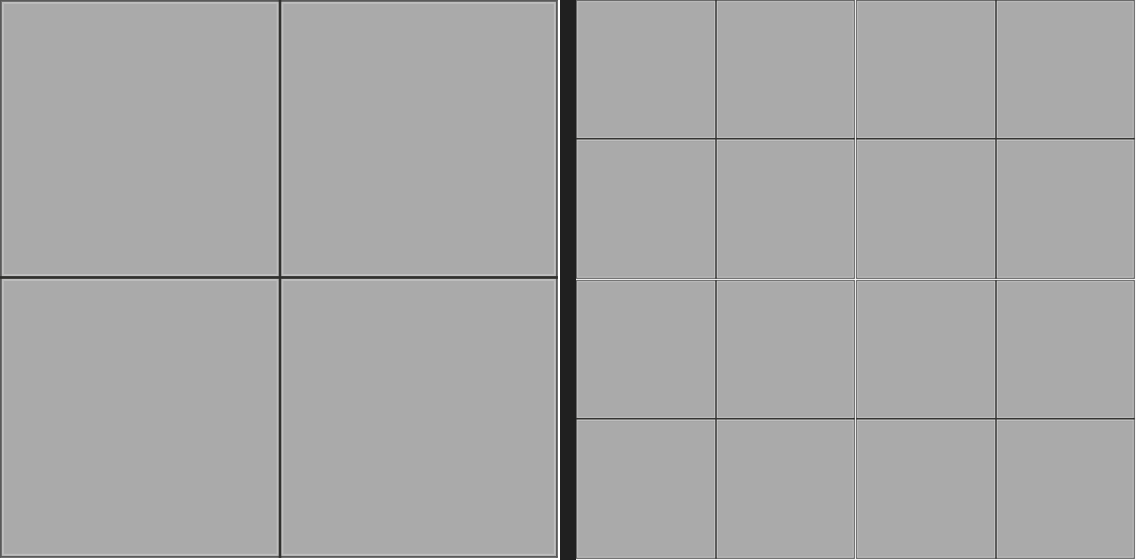
Left: one tile. Right: repeated 2 by 2.
Write a WebGL 2 fragment shader that draws this pattern.

```glsl
#version 300 es
precision highp float;
// Four plain grey slabs, 2 by 2, split by dark joints with pale rims.
// A thinner line frames the block and a narrow white gap parts it from the
// next one. All distances wrap, so the block repeats on every side.

uniform vec2 u_resolution;
out vec4 outColor;

// Positions run from the left and from the top, in canvas units.
const vec2 INNER_JOINT = vec2(0.5, 0.4955);
const float FRAME_START = 0.0014;
const float FRAME_END = 0.9943;
const float GAP_START = 0.9962;

const float INNER_HALF_WIDTH = 0.0024;
const float FRAME_HALF_WIDTH = 0.0017;
const float RIM_WIDTH = 0.0036;
const float EDGE_SOFTNESS = 0.0008;

const vec3 SLAB_COLOR = vec3(0.667);
const vec3 RIM_COLOR = vec3(0.75);
const vec3 INNER_COLOR = vec3(0.19, 0.19, 0.18);
const vec3 FRAME_COLOR = vec3(0.35);
const vec3 GAP_COLOR = vec3(1.0);

// Distance on each axis to a line, wrapped around the canvas.
vec2 wrappedDistance(vec2 p, vec2 line) {
    return abs(fract(p - line + 0.5) - 0.5);
}

float nearest(vec2 axisDistance) {
    return min(axisDistance.x, axisDistance.y);
}

// Smooth coverage of a band reaching halfWidth from its centre line.
float band(float dist, float halfWidth, float blur) {
    return 1.0 - smoothstep(halfWidth - blur, halfWidth + blur, dist);
}

void main() {
    vec2 uv = gl_FragCoord.xy / u_resolution;
    vec2 p = vec2(uv.x, 1.0 - uv.y);
    float pixel = 1.0 / min(u_resolution.x, u_resolution.y);
    float blur = max(EDGE_SOFTNESS, 0.6 * pixel);

    float inner = nearest(wrappedDistance(p, INNER_JOINT));
    float frame = min(nearest(wrappedDistance(p, vec2(FRAME_START))),
                      nearest(wrappedDistance(p, vec2(FRAME_END))));

    // The gap lies between its start and the wrapped canvas edge.
    float gapHalf = 0.5 * (1.0 - GAP_START);
    float gap = nearest(wrappedDistance(p, vec2(GAP_START + gapHalf)));

    // Pale rims first, then the joints, the frame and the gap.
    float rim = max(band(inner, INNER_HALF_WIDTH + RIM_WIDTH, blur),
                    band(frame, FRAME_HALF_WIDTH + RIM_WIDTH, blur));
    vec3 color = mix(SLAB_COLOR, RIM_COLOR, rim);
    color = mix(color, FRAME_COLOR, band(frame, FRAME_HALF_WIDTH, blur));
    color = mix(color, INNER_COLOR, band(inner, INNER_HALF_WIDTH, blur));
    color = mix(color, GAP_COLOR, band(gap, gapHalf, 0.5 * pixel));
    outColor = vec4(color, 1.0);
}
```
